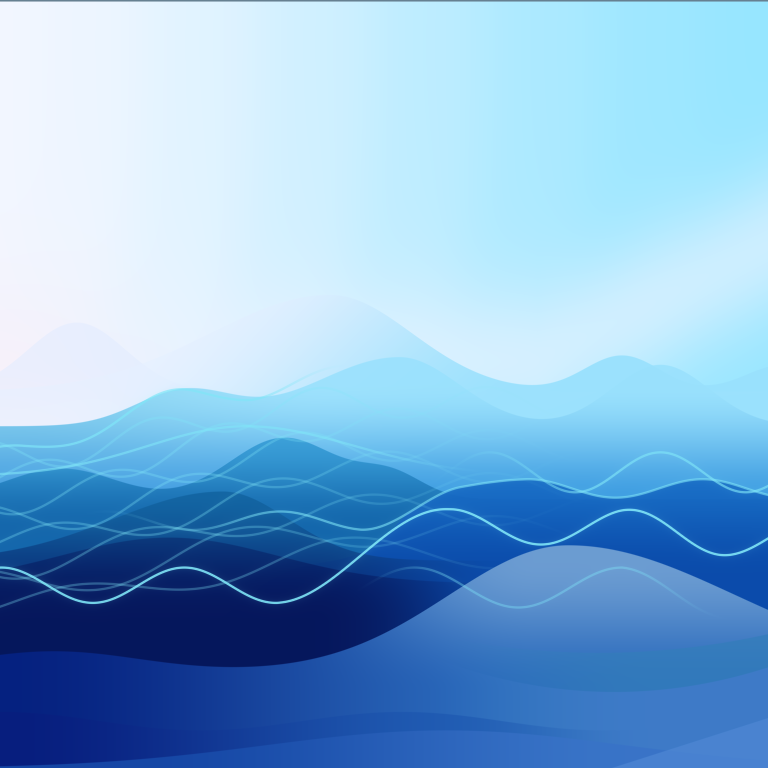
Reproduce this background procedurally as a WebGL 2 fragment shader.

```glsl
#version 300 es
precision highp float;
// Layered blue waves under a pale hazy sky, crossed by thin luminous threads.
// Each ridge is a sum of lopsided bell curves, painted from back to front;
// the threads are cosines whose phase slows down over a short stretch.

uniform vec2 u_resolution;
out vec4 fragColor;

#define TAU 6.28319
#define THREAD_WIDTH 0.0011
#define THREAD_COLOR vec3(0.50, 0.90, 0.97)
#define SKY_LEFT vec3(0.95, 0.965, 1.0)
#define SKY_RIGHT vec3(0.59, 0.90, 1.0)
#define HAZE vec3(0.91, 0.95, 1.0)
#define CYAN vec3(0.60, 0.88, 0.99)
#define NAVY vec3(0.02, 0.08, 0.35)
#define FAINT_THREADS 8

// Bell curve with separate widths on its left and right sides
float bump(float x, float center, float leftWidth, float rightWidth) {
  float d = (x - center) / (x < center ? leftWidth : rightWidth);
  return exp(-d * d);
}

// Cosine with a crest at peak, running slower from start over a given length
float swell(float x, float peak, float freq, float start, float len) {
  return cos(TAU * (freq * (x - peak) - 2.0 * clamp(x - start, 0.0, len)));
}

// Paint everything below a ridge
void fill(inout vec3 col, float y, float ridge, vec3 tint, float alpha) {
  float px = 0.8 / u_resolution.y;
  col = mix(col, tint, alpha * smoothstep(-px, px, ridge - y));
}

// Glowing line along a curve, with even thickness on slopes
void thread(inout vec3 col, float y, float curve, float strength) {
  float d = y - curve;
  float slope = length(vec2(dFdx(d), dFdy(d))) * u_resolution.y;
  float dist = abs(d) / max(slope, 0.001);
  float px = 1.0 / u_resolution.y;
  float core = 1.0 - smoothstep(THREAD_WIDTH - 0.5 * px, THREAD_WIDTH + px, dist);
  float glow = 0.12 * exp(-dist / 0.004);
  col = mix(col, THREAD_COLOR, strength * min(core + glow, 1.0));
}

vec3 sky(float x, float y) {
  float bands = x + 0.012 * sin(x * 42.0 + 1.5 * sin(y * 5.0));
  vec3 col = mix(SKY_LEFT, SKY_RIGHT, smoothstep(-0.05, 1.05, bands));
  float beam = (y - 0.53 - 0.5 * max(x - 0.7, 0.0)) / 0.10;
  col = mix(col, HAZE, 0.65 * exp(-beam * beam));
  float blush = exp(-dot(vec2(x, y - 0.48), vec2(x, y - 0.48)) / 0.025);
  return mix(col, vec3(0.99, 0.94, 0.97), 0.7 * blush);
}

// Pale far mountains and the cyan middle ground
void paintDistance(inout vec3 col, float x, float y) {
  float veil = smoothstep(0.40, 0.53, y);
  fill(col, y, 0.49 + 0.09 * bump(x, 0.10, 0.09, 0.09), vec3(0.88, 0.92, 1.0), 0.55 * veil);

  float ridge = 0.49 + 0.126 * bump(x, 0.43, 0.22, 0.15)
    + 0.047 * bump(x, 0.81, 0.07, 0.07) + 0.035 * bump(x, 1.02, 0.07, 0.07);
  vec3 tint = mix(vec3(0.90, 0.94, 1.0), CYAN, smoothstep(0.15, 0.72, x + 1.2 * (0.52 - y)));
  fill(col, y, ridge, tint, mix(0.55, 0.95, smoothstep(0.1, 0.5, x)));

  ridge = 0.445 + 0.045 * bump(x, 0.24, 0.09, 0.09)
    + 0.09 * bump(x, 0.52, 0.16, 0.11) + 0.08 * bump(x, 0.86, 0.09, 0.09);
  tint = mix(vec3(0.48, 0.81, 0.93), CYAN, smoothstep(0.0, 0.45, x));
  tint = mix(tint, vec3(0.17, 0.56, 0.86), smoothstep(0.50, 0.33, y));
  fill(col, y, ridge, tint, 0.88);

  ridge = 0.35 + 0.04 * bump(x, 0.08, 0.1, 0.1)
    + 0.08 * bump(x, 0.37, 0.1, 0.1) + 0.03 * bump(x, 0.51, 0.06, 0.06);
  tint = mix(vec3(0.20, 0.60, 0.83), vec3(0.06, 0.38, 0.65), smoothstep(0.43, 0.31, y));
  fill(col, y, ridge, tint, 0.9);
}

// Saturated blue on the right, deep navy on the left
void paintDepths(inout vec3 col, float x, float y, float shore) {
  vec3 tint = mix(vec3(0.09, 0.42, 0.77), vec3(0.04, 0.29, 0.67), smoothstep(0.38, 0.25, y));
  fill(col, y, shore - 0.5 * max(0.53 - x, 0.0), tint, 0.95);

  float fade = smoothstep(0.68, 0.40, x);
  float ridge = 0.27 + 0.09 * bump(x, 0.29, 0.2, 0.12);
  tint = mix(vec3(0.07, 0.39, 0.63), vec3(0.03, 0.16, 0.45), smoothstep(0.36, 0.22, y));
  fill(col, y, ridge, tint, 0.9 * fade);
  ridge = 0.24 + 0.06 * bump(x, 0.22, 0.2, 0.2);
  fill(col, y, ridge, NAVY, fade * mix(0.4, 0.9, smoothstep(0.30, 0.19, y)));
}

void paintThreads(inout vec3 col, float x, float y, float shore) {
  for (int i = 0; i < FAINT_THREADS; i++) {
    float k = float(i);
    float curve = 0.21 + 0.028 * k + 0.07 * smoothstep(0.0, 0.45, x)
      + 0.02 * sin(x * (17.0 + 1.7 * k) + 2.1 * k);
    thread(col, y, curve, 0.32 * smoothstep(0.8, 0.25, x));
  }
  float crest = 0.412 + 0.075 * smoothstep(0.03, 0.25, x) + 0.04 * smoothstep(0.32, 0.5, x)
    + 0.008 * cos(TAU * 5.0 * (x - 0.22));
  thread(col, y, crest, 0.7 * smoothstep(0.46, 0.3, x));
  thread(col, y, 0.38 + 0.065 * bump(x, 0.32, 0.18, 0.2), 0.6 * smoothstep(0.65, 0.4, x));
  thread(col, y, 0.385 + 0.026 * cos(TAU * 4.5 * (x - 0.86)), 0.65 * smoothstep(0.55, 0.8, x));
  thread(col, y, shore, 0.6 * smoothstep(0.1, 0.4, x));
  float lead = mix(0.238, 0.314, smoothstep(0.36, 0.58, x)) - 0.014 * smoothstep(0.8, 0.95, x)
    + 0.023 * swell(x, 0.24, 4.2, 0.365, 0.225);
  thread(col, y, lead, 0.9);
}

// Misty front hill and the low swells at the bottom
void paintForeground(inout vec3 col, float x, float y) {
  float ridge = 0.125 + 0.165 * bump(x, 0.74, 0.22, 0.308) + 0.027 * bump(x, 0.07, 0.16, 0.16);
  vec3 tint = mix(vec3(0.02, 0.13, 0.50), vec3(0.17, 0.42, 0.74), smoothstep(0.0, 0.7, x));
  tint = mix(tint, vec3(0.42, 0.61, 0.82), smoothstep(0.10, 0.27, y) * smoothstep(0.35, 0.7, x));
  fill(col, y, ridge, tint, 1.0);
  float low = 0.235 + 0.026 * cos(TAU * 3.7 * (x - 0.81)) - 0.1 * max(x - 0.81, 0.0);
  thread(col, y, low, 0.4 * smoothstep(0.46, 0.6, x) * smoothstep(0.95, 0.8, x));

  float right = smoothstep(0.55, 0.85, x);
  fill(col, y, 0.15 + 0.5 * (x - 0.78) * (x - 0.78), vec3(0.20, 0.49, 0.73), 0.75 * right);
  fill(col, y, 0.099 + 0.8 * (x - 0.8) * (x - 0.8), vec3(0.25, 0.48, 0.79), 0.85 * right);
  tint = mix(vec3(0.03, 0.11, 0.49), vec3(0.11, 0.34, 0.69), smoothstep(0.0, 0.6, x));
  fill(col, y, 0.061 + 0.012 * cos(x * 12.0), tint, 0.7 * (1.0 - right));
  tint = mix(vec3(0.09, 0.29, 0.66), vec3(0.22, 0.45, 0.78), smoothstep(0.2, 0.8, x));
  fill(col, y, 0.049 * bump(x, 0.58, 0.33, 0.33), tint, 0.9);
  fill(col, y, 0.065 - 0.32 * (1.0 - x), vec3(0.32, 0.54, 0.84), 0.6);
}

void main() {
  vec2 p = gl_FragCoord.xy / u_resolution;
  float shore = mix(0.322, 0.364, smoothstep(0.47, 0.6, p.x))
    + 0.012 * swell(p.x, 0.365, 4.4, 0.47, 0.21);
  vec3 col = sky(p.x, p.y);
  paintDistance(col, p.x, p.y);
  paintDepths(col, p.x, p.y, shore);
  paintThreads(col, p.x, p.y, shore);
  paintForeground(col, p.x, p.y);
  // Thin shaded top edge
  col = mix(col, vec3(0.40, 0.50, 0.57), smoothstep(0.997, 0.999, p.y));
  fragColor = vec4(col, 1.0);
}
```
